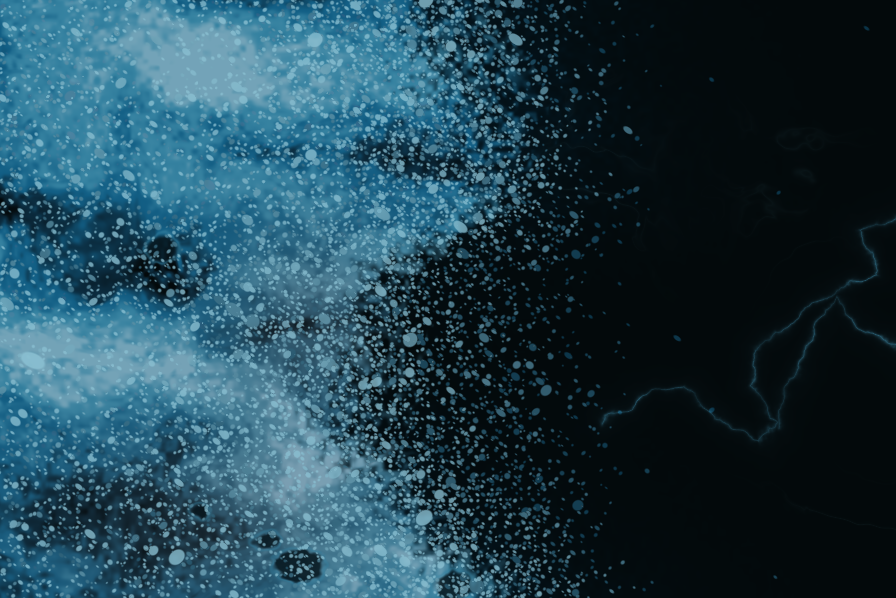
A Shadertoy shader for this texture:

```glsl
// Marbled blue fluid paint breaking into specks over black, with faint filaments.
const vec3 INK = vec3(0.012, 0.036, 0.043);
const vec3 NAVY = vec3(0.04, 0.16, 0.23);
const vec3 BLUE = vec3(0.07, 0.37, 0.52);
const vec3 SKY = vec3(0.21, 0.51, 0.63);
const vec3 PALE = vec3(0.45, 0.64, 0.72);
const vec3 FOAM = vec3(0.54, 0.75, 0.82);
const vec3 SLATE = vec3(0.86, 1.02, 1.14);
const int SPECK_LAYERS = 5;
const float FINEST_CELLS = 125.0;
const float SPRAY_FALLOFF = 4.2;
const float SWIRL = 1.7;

// Filament path followed from the right border down to the left
const vec2 STRAND[13] = vec2[](vec2(1.52, 0.66), vec2(1.44, 0.61), vec2(1.47, 0.53),
    vec2(1.36, 0.48), vec2(1.27, 0.42), vec2(1.27, 0.35), vec2(1.31, 0.29),
    vec2(1.28, 0.25), vec2(1.21, 0.29), vec2(1.15, 0.345), vec2(1.09, 0.35),
    vec2(1.05, 0.31), vec2(1.01, 0.285));
const vec2 BRANCH[6] = vec2[](vec2(1.52, 0.41), vec2(1.44, 0.44), vec2(1.40, 0.49),
    vec2(1.36, 0.41), vec2(1.32, 0.34), vec2(1.31, 0.28));
// Dark cells: centre and radius
const vec3 CELLS[5] = vec3[](vec3(0.445, 0.095, 0.017), vec3(0.755, 0.022, 0.027),
    vec3(0.50, 0.05, 0.035), vec3(0.34, 0.145, 0.010), vec3(0.28, 0.585, 0.022));

float hash(vec2 p) {
    vec3 q = fract(p.xyx * 0.1031);
    q += dot(q, q.yzx + 33.33);
    return fract((q.x + q.y) * q.z);
}

float noise(vec2 p) {
    vec2 i = floor(p), f = fract(p);
    f = f * f * (3.0 - 2.0 * f);
    return mix(mix(hash(i), hash(i + vec2(1, 0)), f.x),
               mix(hash(i + vec2(0, 1)), hash(i + vec2(1, 1)), f.x), f.y);
}

float fbm(vec2 p) {
    float sum = 0.0, amp = 0.5;
    for (int i = 0; i < 5; i++) {
        sum += amp * noise(p + 40.0);
        p = mat2(1.6, 1.2, -1.2, 1.6) * p + 3.7;
        amp *= 0.5;
    }
    return sum;
}

float blob(vec2 p, vec2 centre, vec2 radius) {
    vec2 d = (p - centre) / radius;
    return exp(-dot(d, d));
}

float segment(vec2 p, vec2 a, vec2 b) {
    vec2 ab = b - a;
    return length(p - a - ab * clamp(dot(p - a, ab) / dot(ab, ab), 0.0, 1.0));
}

// Horizontal position of the paint border at each height
float border(float y) {
    return 0.63 + 0.18 * smoothstep(0.53, 0.66, y) - 0.07 * smoothstep(0.75, 1.0, y)
         + 0.25 * (1.0 - smoothstep(-0.05, 0.28, y));
}

// Scattered droplets: x = coverage, y = brightness
vec2 specks(vec2 p, float px) {
    vec2 best = vec2(0.0);
    for (int layer = 0; layer < SPECK_LAYERS; layer++) {
        float cells = FINEST_CELLS * pow(0.71, float(layer));
        float chance = 0.75 * pow(0.56, float(layer));
        for (int k = 0; k < 9; k++) {
            vec2 id = floor(p * cells) + vec2(k % 3 - 1, k / 3 - 1);
            vec2 key = id + 57.0 * float(layer + 1);
            vec2 centre = (id + 0.15 + 0.7 * vec2(hash(key), hash(key + 19.3))) / cells;
            float outside = centre.x - border(centre.y);
            float spray = exp(-SPRAY_FALLOFF * max(outside, 0.0)) * smoothstep(1.14, 0.82, centre.x);
            float rim = smoothstep(-0.55, -0.05, outside);
            if (hash(key + 71.7) > chance * spray * mix(0.45, 1.0, rim)) continue;
            vec2 d = p - centre;
            d.x += d.y * (hash(key + 5.1) - 0.4) * 1.1;
            float radius = mix(0.16, 0.42, hash(key + 33.9)) / cells;
            float dotMask = 1.0 - smoothstep(-px, px, length(d) - radius);
            float light = mix(0.35, 1.0, hash(key + 88.2)) * exp(-2.6 * max(outside, 0.0));
            if (dotMask * light > best.x * best.y) best = vec2(dotMask, light);
        }
    }
    return best;
}

vec3 ramp(float t) {
    vec3 c = mix(INK, NAVY, smoothstep(0.0, 0.25, t));
    c = mix(c, BLUE, smoothstep(0.22, 0.5, t));
    c = mix(c, SKY, smoothstep(0.48, 0.76, t));
    return mix(c, PALE, smoothstep(0.74, 1.0, t));
}

void mainImage(out vec4 fragColor, in vec2 fragCoord) {
    float px = 1.0 / iResolution.y;
    vec2 p = fragCoord * px;
    vec2 warp = vec2(fbm(p * 3.2), fbm(p * 3.2 + 7.3)) - 0.5;
    float flow = fbm(vec2(p.x * 3.0 + p.y, p.y * 7.0) + 2.0 * SWIRL * warp) - 0.5;
    float grain = noise(p * 95.0 + 8.0 * warp) - 0.5;
    vec2 w = p + 0.16 * warp;

    // Broad light and dark pools
    float tone = 0.55 + 1.15 * flow + 0.22 * grain;
    tone += 0.27 * blob(w, vec2(0.38, 0.89), vec2(0.22, 0.13)) + 0.16 * blob(w, vec2(0.08, 0.99), vec2(0.18, 0.07));
    tone += 0.30 * blob(w, vec2(0.50, 0.20), vec2(0.12, 0.10)) + 0.32 * blob(w, vec2(0.67, 0.06), vec2(0.15, 0.07));
    tone += 0.14 * blob(w, vec2(0.30, 0.68), vec2(0.22, 0.04)) + 0.13 * blob(w, vec2(0.15, 0.42), vec2(0.25, 0.10));
    tone -= 0.22 * blob(w, vec2(0.04, 0.64), vec2(0.16, 0.05)) + 0.16 * blob(w, vec2(0.72, 0.76), vec2(0.12, 0.16));
    tone -= 0.28 * blob(w, vec2(0.34, 0.28), vec2(0.14, 0.05)) + 0.34 * blob(w, vec2(0.10, 0.08), vec2(0.30, 0.11));
    float lace = blob(w, vec2(0.31, 0.56), vec2(0.11, 0.07)) + 0.8 * blob(w, vec2(0.53, 0.43), vec2(0.13, 0.02));
    tone -= lace * (0.35 + 0.8 * grain);
    vec3 paint = ramp(tone);
    float grey = blob(p, vec2(0.53, 0.45), vec2(0.18, 0.17)) + blob(p, vec2(0.38, 0.12), vec2(0.32, 0.17));
    paint = mix(paint, dot(paint, vec3(0.3, 0.59, 0.11)) * SLATE, 0.6 * min(grey, 1.0));

    // Ragged border with blue haze beyond it
    float inside = border(p.y) - p.x + 0.3 * warp.x + 0.13 * grain;
    vec3 col = INK + vec3(0.0, 0.05, 0.085) * exp(-7.0 * max(-inside, 0.0)) * smoothstep(0.25, 0.8, abs(p.y - 0.42) + 0.35);
    col = mix(col, paint, smoothstep(-0.06, 0.09, inside));

    // Dark cells with pale rims
    for (int i = 0; i < 5; i++) {
        float d = length((p - CELLS[i].xy + 0.05 * warp) * vec2(0.85, 1.15)) - CELLS[i].z + 0.008 * grain;
        col = mix(col, INK + 0.3 * NAVY, 0.85 * (1.0 - smoothstep(-0.005, 0.003, d)));
        col = mix(col, SKY, 0.45 * exp(-pow((d - 0.004) / 0.003, 2.0)));
    }

    // Droplets, and one large oval drop
    vec2 drops = specks(p + 0.012 * warp, px);
    vec3 dropColor = mix(BLUE * 0.65, FOAM, smoothstep(0.1, 0.9, drops.y));
    col = mix(col, max(col, dropColor), drops.x * 0.8);
    float oval = length((p - vec2(0.055, 0.397)) * vec2(0.65, 1.0) + vec2(0.0, 0.3 * (p.x - 0.055))) - 0.013;
    col = mix(col, FOAM, 0.9 * (1.0 - smoothstep(-0.002, 0.002, oval)));

    // Jagged filaments and faint contour wisps
    vec2 jag = p + 0.07 * warp + 0.035 * (vec2(fbm(p * 22.0), fbm(p * 22.0 + 9.0)) - 0.5);
    float strand = 1.0;
    for (int i = 0; i < 12; i++) strand = min(strand, segment(jag, STRAND[i], STRAND[i + 1]));
    for (int i = 0; i < 5; i++) strand = min(strand, segment(jag, BRANCH[i], BRANCH[i + 1]));
    float thread = exp(-strand / 0.0022) * (0.35 + noise(p * 30.0)) + 0.12 * exp(-strand / 0.014);
    col += vec3(0.10, 0.22, 0.27) * thread;
    float wisp = exp(-abs(flow) / 0.012) * (blob(p, vec2(1.0, 0.70), vec2(0.10, 0.14))
        + blob(p, vec2(1.32, 0.70), vec2(0.08, 0.12)) + blob(p, vec2(1.40, 0.10), vec2(0.16, 0.07)));
    col += vec3(0.025, 0.045, 0.05) * wisp;
    fragColor = vec4(col, 1.0);
}
```
